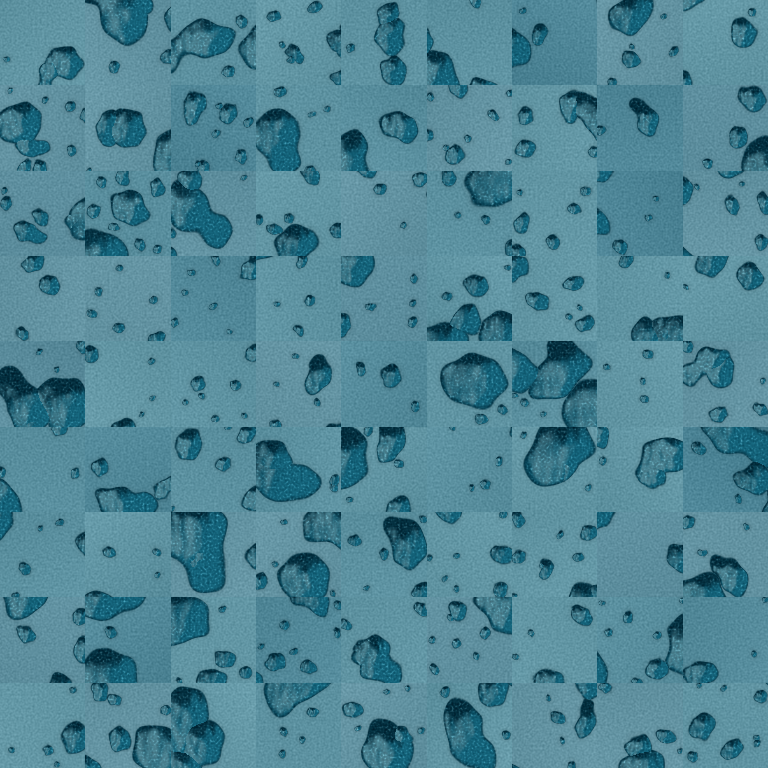
Write a Shadertoy shader that draws this texture.

```glsl
// Patchwork of 9 by 9 square tiles, each a crop of water drops on a teal surface.

const float TILES = 9.0;
const int   LARGE_DROPS = 3;
const float LARGE_CHANCE = 0.62;
const vec2  LARGE_RADIUS = vec2(0.15, 0.42);
const int   SMALL_GRID = 3;
const vec2  SMALL_RADIUS = vec2(0.035, 0.13);
const float EDGE_SOFTNESS = 0.009;
const float GRAIN_SCALE = 330.0;
const float GRAIN_AMOUNT = 0.10;

const vec3 SURFACE_PALE = vec3(0.385, 0.59, 0.645);
const vec3 SURFACE_DIM  = vec3(0.29, 0.51, 0.58);
const vec3 SURFACE_GREY = vec3(0.39, 0.57, 0.63);
const vec3 FACET_LIGHT  = vec3(0.29, 0.51, 0.57);
const vec3 DROP_TEAL    = vec3(0.08, 0.39, 0.48);
const vec3 DROP_DEEP    = vec3(0.04, 0.30, 0.38);
const vec3 DROP_DARK    = vec3(0.01, 0.17, 0.23);

// dist: signed distance; local: position relative to the centre, in radii
struct Drop { float dist; vec2 local; float radius; };

vec2 hash2(vec2 p) {
    vec3 v = fract(p.xyx * vec3(0.1031, 0.1030, 0.0973));
    v += dot(v, v.yzx + 33.33);
    return fract((v.xx + v.yz) * v.zy);
}

float gradientNoise(vec2 p) {
    vec2 i = floor(p), f = fract(p);
    vec2 u = f * f * f * (f * (f * 6.0 - 15.0) + 10.0);
    vec2 e = vec2(0.0, 1.0);
    float a = dot(hash2(i) * 2.0 - 1.0, f);
    float b = dot(hash2(i + e.yx) * 2.0 - 1.0, f - e.yx);
    float c = dot(hash2(i + e.xy) * 2.0 - 1.0, f - e.xy);
    float d = dot(hash2(i + e.yy) * 2.0 - 1.0, f - e.yy);
    return mix(mix(a, b, u.x), mix(c, d, u.x), u.y);
}

float smoothMin(float a, float b, float k) {
    float h = max(k - abs(a - b), 0.0) / k;
    return min(a, b) - h * h * k * 0.25;
}

// Wobbly oval with a side lobe
Drop makeDrop(vec2 p, vec2 seed, float radius, float reach) {
    vec2 q = p / radius, shape = hash2(seed + 3.7);
    vec2 w = q * 1.05 + seed * 7.0;
    vec2 v = q + 0.36 * vec2(gradientNoise(w), gradientNoise(w + 41.0));
    float angle = 6.2832 * hash2(seed + 9.1).x;
    float c = cos(angle), s = sin(angle);
    v = mat2(c, -s, s, c) * v;
    float body = length(v * vec2(1.0, mix(1.0, 1.6, shape.x))) - 1.0;
    float lobe = length(v - vec2(reach * shape.y, 0.5 * reach * shape.x)) - 0.55;
    return Drop(smoothMin(body, lobe, 0.6) * radius, q, radius);
}

Drop largeDrops(vec2 p, vec2 tile) {
    Drop nearest = Drop(9.0, vec2(0.0), 1.0);
    for (int i = 0; i < LARGE_DROPS; i++) {
        vec2 seed = tile + 17.0 * float(i + 1);
        vec2 pick = hash2(seed + 5.3);
        if (pick.x > LARGE_CHANCE) continue;
        vec2 centre = hash2(seed) * 1.3 - 0.15;
        float radius = mix(LARGE_RADIUS.x, LARGE_RADIUS.y, pick.y * pick.y);
        Drop drop = makeDrop(p - centre, seed, radius, 1.4);
        if (drop.dist < nearest.dist) nearest = drop;
    }
    return nearest;
}

// Large drops, plus jittered small ones that keep clear of them
Drop allDrops(vec2 p, vec2 tile) {
    Drop nearest = largeDrops(p, tile);
    float density = mix(0.3, 0.75, hash2(tile + 71.0).x);
    for (int i = 0; i < SMALL_GRID * SMALL_GRID; i++) {
        vec2 cell = vec2(i % SMALL_GRID, i / SMALL_GRID);
        vec2 seed = tile * 5.0 + cell * 1.7 + 101.0;
        vec2 pick = hash2(seed + 2.9);
        vec2 centre = (cell + hash2(seed)) / float(SMALL_GRID);
        float radius = mix(SMALL_RADIUS.x, SMALL_RADIUS.y, pick.y * pick.y);
        if (pick.x > density || length(p - centre) > 2.5 * radius) continue;
        if (largeDrops(centre, tile).dist < 1.2 * radius) continue;
        Drop drop = makeDrop(p - centre, seed, radius, 0.8);
        if (drop.dist < nearest.dist) nearest = drop;
    }
    return nearest;
}

// Teal body, dark upper left, streaked pale facet, deep rim
vec3 shadeDrop(Drop drop, vec2 tile, float grain) {
    vec2 vary = hash2(tile + 53.0);
    vec2 q = drop.local + 0.5 * gradientNoise(drop.local * 1.8 + tile * 3.0);
    float streak = gradientNoise(drop.local * vec2(4.5, 1.8) + tile * 5.0);
    float depth = -drop.dist / drop.radius;
    vec3 color = mix(DROP_DEEP, DROP_TEAL, smoothstep(-0.7, 0.6, q.x - 0.5 * q.y));
    color = mix(color, DROP_DARK, 0.9 * smoothstep(0.1, 0.7, q.y - 0.5 * q.x + 0.5 * streak));
    float facet = smoothstep(0.08, -0.08, q.x - 0.3 * q.y - 0.3 * vary.y)
                * smoothstep(0.2, -0.2, q.y + 0.35 * q.x - 0.4)
                * smoothstep(0.02, 0.2, depth + 0.2 * streak);
    color = mix(color, FACET_LIGHT, facet * clamp(mix(0.5, 1.0, vary.x) + streak, 0.0, 1.0));
    color = mix(mix(DROP_DARK, DROP_DEEP, 0.3), color, smoothstep(-0.04, 0.14, depth));
    return color + grain * vec3(0.08, 0.15, 0.16) + max(grain - 0.15, 0.0) * 0.3;
}

void mainImage(out vec4 fragColor, in vec2 fragCoord) {
    vec2 uv = fragCoord / iResolution.xy;
    vec2 tile = floor(uv * TILES), p = fract(uv * TILES);
    float grain = gradientNoise(uv * GRAIN_SCALE);

    // Surface tint differs from tile to tile and drifts within each
    vec2 tint = hash2(tile + 29.0), slope = hash2(tile + 37.0) - 0.5;
    vec3 color = mix(SURFACE_PALE, SURFACE_DIM, pow(tint.x, 3.0));
    color = mix(color, SURFACE_GREY, 0.6 * step(0.65, tint.y));
    color += 0.08 * dot(slope, p - 0.5) + GRAIN_AMOUNT * grain;

    Drop drop = allDrops(p, tile);
    float soft = max(EDGE_SOFTNESS, TILES / iResolution.y);
    color *= 1.0 - 0.1 * exp(-max(drop.dist, 0.0) * 45.0);
    color = mix(color, shadeDrop(drop, tile, grain), smoothstep(soft, -soft, drop.dist));
    fragColor = vec4(color, 1.0);
}
```
